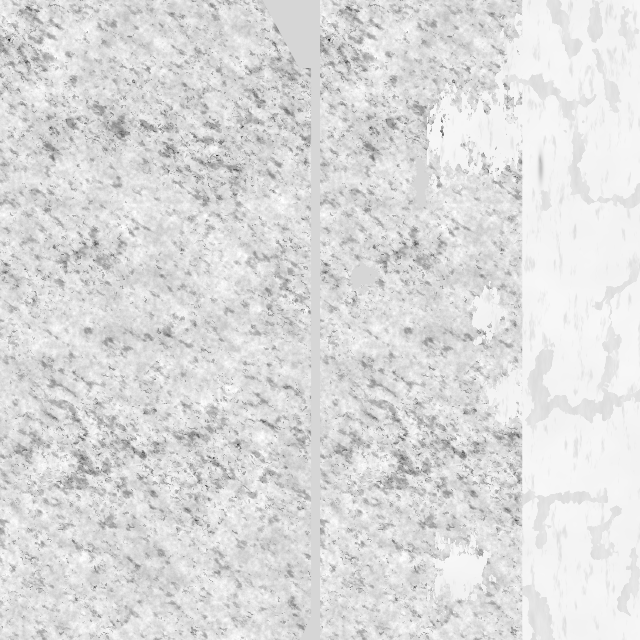
Give the GLSL for this texture map, as a Shadertoy shader.

```glsl
// Speckled pale stone panels beside a strip of cracked white plaster.

const float FLAT_GREY = 0.838, PLASTER = 0.957, CRACK_GREY = 0.885;
const float PANEL_PITCH = 0.5, PANEL_WIDTH = 0.486, PLASTER_EDGE = 0.816;

// Blobs: centre, size
const vec4 CLUSTERS[9] = vec4[9](
    vec4(0.10, 0.80, 0.05, 0.04), vec4(0.22, 0.79, 0.08, 0.04), vec4(0.34, 0.75, 0.06, 0.05),
    vec4(0.44, 0.84, 0.07, 0.10), vec4(0.03, 0.93, 0.06, 0.05), vec4(0.13, 0.60, 0.07, 0.05),
    vec4(0.43, 0.53, 0.05, 0.04), vec4(0.14, 0.29, 0.10, 0.09), vec4(0.33, 0.28, 0.10, 0.08));
const vec4 REMNANTS[6] = vec4[6](
    vec4(0.705, 0.785, 0.050, 0.060), vec4(0.775, 0.790, 0.065, 0.052), vec4(0.812, 0.885, 0.030, 0.075),
    vec4(0.762, 0.505, 0.022, 0.037), vec4(0.795, 0.380, 0.030, 0.038), vec4(0.720, 0.108, 0.043, 0.050));
// Cracks: start, end
const vec4 WIDE_CRACKS[10] = vec4[10](
    vec4(0.868, 1.0, 0.892, 0.93), vec4(0.840, 0.873, 0.890, 0.838), vec4(0.890, 0.838, 0.932, 0.860),
    vec4(0.850, 0.445, 0.853, 0.352), vec4(0.828, 0.350, 0.898, 0.364), vec4(0.898, 0.364, 0.995, 0.382),
    vec4(0.947, 0.195, 0.944, 0.150), vec4(0.995, 0.130, 0.980, 0.045), vec4(0.835, 0.075, 0.855, 0.005),
    vec4(0.858, 0.690, 0.861, 0.682));
const vec4 THIN_CRACKS[12] = vec4[12](
    vec4(0.925, 1.0, 0.936, 0.90), vec4(0.936, 0.90, 0.973, 0.832), vec4(0.793, 0.865, 0.840, 0.873),
    vec4(0.890, 0.838, 0.904, 0.705), vec4(0.912, 0.690, 1.0, 0.688), vec4(0.928, 0.531, 0.957, 0.538),
    vec4(0.957, 0.538, 1.0, 0.578), vec4(0.955, 0.538, 0.952, 0.455), vec4(0.818, 0.222, 0.930, 0.224),
    vec4(0.854, 0.220, 0.848, 0.150), vec4(0.986, 0.975, 0.985, 0.925), vec4(0.953, 0.430, 0.950, 0.350));

vec3 hash3(vec2 p) {
    vec3 q = fract(p.xyx * vec3(0.1031, 0.1030, 0.0973));
    q += dot(q, q.yxz + 33.33);
    return fract((q.xxy + q.yzz) * q.zyx);
}

float noise(vec2 p) {
    vec2 i = floor(p), f = fract(p);
    f = f * f * (3.0 - 2.0 * f);
    float low = mix(hash3(i).x, hash3(i + vec2(1, 0)).x, f.x);
    float high = mix(hash3(i + vec2(0, 1)).x, hash3(i + 1.0).x, f.x);
    return mix(low, high, f.y);
}

// Layered noise, centred on zero
float fbm(vec2 p) {
    float sum = 0.0, amp = 0.5;
    for (int i = 0; i < 4; i++) {
        sum += amp * (noise(p) - 0.5);
        p = mat2(1.6, 1.2, -1.2, 1.6) * p + 7.3;
        amp *= 0.55;
    }
    return sum;
}

float blob(vec2 p, vec4 b) {
    vec2 d = (p - b.xy) / b.zw;
    return exp(-dot(d, d));
}

// Cellular grains: each cell holds one dot of random size and depth
float specks(vec2 p, float scale, float density) {
    vec2 g = p * scale;
    float ink = 0.0;
    for (int k = 0; k < 9; k++) {
        vec2 cell = floor(g) + vec2(k % 3 - 1, k / 3 - 1);
        vec3 r = hash3(cell + 19.0), s = hash3(cell + 71.0);
        float radius = mix(0.25, 0.65, s.x * s.x);
        float grain = 1.0 - smoothstep(radius * 0.3, radius, length(cell + r.xy - g));
        ink = max(ink, grain * smoothstep(0.0, 0.08, density - r.z) * mix(0.35, 1.0, s.y * s.y));
    }
    return ink;
}

float stone(vec2 p) {
    float cluster = 0.0;
    for (int i = 0; i < 9; i++) cluster += blob(p, CLUSTERS[i]);
    cluster = min(cluster, 1.0);
    // Grain runs down to the right
    vec2 along = mat2(0.82, 0.57, -0.57, 0.82) * p;
    float stain = fbm(along * vec2(62.0, 105.0) + 11.0) + 0.09 * cluster;
    float tone = 0.880 + 0.20 * fbm(along * vec2(30.0, 55.0)) + 0.11 * fbm(p * 9.0);
    tone += 0.20 * fbm(p * 190.0) - 0.24 * smoothstep(0.07, 0.36, stain);
    float density = clamp(0.20 + 0.38 * cluster + 0.8 * fbm(p * 19.0), 0.03, 0.85);
    vec2 rough = 0.012 * vec2(fbm(p * 150.0), fbm(p * 150.0 + 31.0));
    vec2 grain = along * vec2(0.65, 1.0) + rough;
    tone -= 0.20 * specks(grain, 105.0, density * 0.8);
    tone -= 0.28 * specks(grain + 3.1, 190.0, density);
    return tone - 0.60 * specks(p + rough + 5.7, 135.0, density * 0.15);
}

float segment(vec2 p, vec4 s) {
    vec2 ab = s.zw - s.xy;
    float t = clamp(dot(p - s.xy, ab) / dot(ab, ab), 0.0, 1.0);
    return length(p - s.xy - ab * t);
}

float crackDistance(vec2 p) {
    vec2 q = p + 0.045 * vec2(fbm(p * 30.0), fbm(p * 30.0 + 40.0));
    float d = 1.0;
    for (int i = 0; i < 10; i++) d = min(d, segment(q, WIDE_CRACKS[i]) - 0.011);
    for (int i = 0; i < 12; i++) d = min(d, segment(q, THIN_CRACKS[i]) - 0.007);
    return d + 0.028 * fbm(p * vec2(60.0, 40.0));
}

float plaster(vec2 p, float aa) {
    float streaks = fbm(p * vec2(120.0, 36.0));
    float tone = PLASTER + 0.04 * fbm(p * 14.0) - 0.08 * smoothstep(0.08, 0.36, streaks);
    float cracked = 1.0 - smoothstep(-aa, aa, crackDistance(p));
    tone = mix(tone, CRACK_GREY + 0.08 * streaks, cracked);
    return tone - 0.2 * blob(p, vec4(0.845, 0.738, 0.004, 0.022));
}

// Plaster left on the right-hand panel, with ragged rims
float remnants(vec2 p) {
    float m = 0.0;
    for (int i = 0; i < 6; i++) m = max(m, blob(p, REMNANTS[i]));
    float ragged = m + 1.7 * fbm(p * vec2(120.0, 75.0));
    return smoothstep(0.38, 0.50, ragged) * step(0.10, m) * step(0.667, p.x);
}

// Panel gap, clipped corners and small worn spots
float bareGrey(vec2 p, float aa) {
    float gap = smoothstep(-aa, aa, p.x - PANEL_WIDTH);
    float top = smoothstep(-aa, aa, p.x - 0.410 - 0.54 * (1.0 - p.y)) * step(0.893, p.y);
    float low = smoothstep(-aa, aa, p.x - 0.469 - 0.46 * p.y) * step(p.y, 0.04);
    float worn = max(blob(p, vec4(0.658, 0.715, 0.010, 0.040)), blob(p, vec4(0.565, 0.567, 0.024, 0.018)));
    worn = smoothstep(0.38, 0.50, worn + 1.3 * fbm(p * 90.0)) * step(0.1, worn);
    return max(worn, max(gap, max(top, low)) * step(p.x, PANEL_PITCH));
}

void mainImage(out vec4 fragColor, in vec2 fragCoord) {
    vec2 p = fragCoord / iResolution.xy;
    float aa = 0.75 / iResolution.y;
    float tone = mix(stone(vec2(mod(p.x, PANEL_PITCH), p.y)), FLAT_GREY, bareGrey(p, aa));
    float strip = smoothstep(-aa, aa, p.x - PLASTER_EDGE);
    tone = mix(tone, plaster(p, aa), max(strip, remnants(p)));
    fragColor = vec4(vec3(clamp(tone, 0.0, 1.0)), 1.0);
}
```
